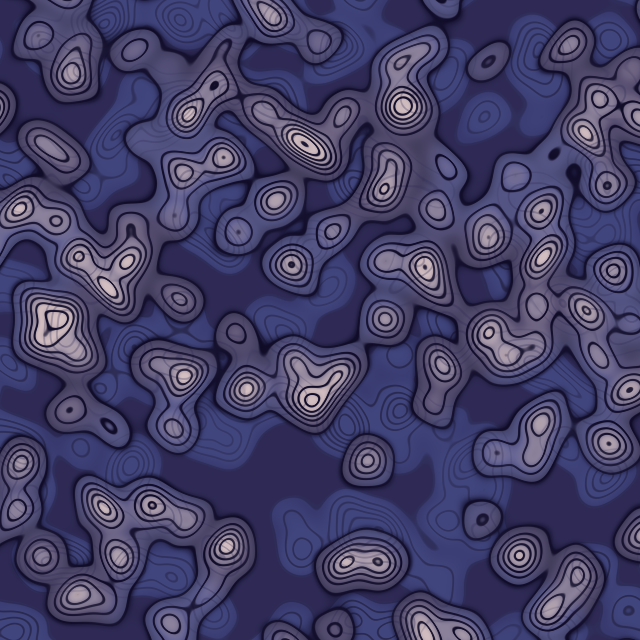
This texture is drawn by a WebGL 1 fragment shader. Its source:

```glsl
precision highp float;

uniform vec2 u_resolution;

#define CELLS 12.5          // blob cells across the canvas
#define FRONT_DENSITY 0.66  // share of cells holding a front blob
#define BACK_DENSITY 0.84
#define SHORE 0.15          // height of the outermost contour
#define STEP 0.20           // height between contours
#define LINE_WIDTH 0.016    // half width, in cells
#define LINE_SOFT 0.017
#define HALO_WIDTH 0.19
#define WARP 0.12
#define JITTER 0.80

const vec3 INK = vec3(0.06, 0.045, 0.155);
const vec3 INDIGO = vec3(0.18, 0.165, 0.335);
const vec3 BLUE_LOW = vec3(0.215, 0.22, 0.425);
const vec3 BLUE_HIGH = vec3(0.25, 0.27, 0.49);
const vec3 MAUVE = vec3(0.34, 0.305, 0.42);
const vec3 SLATE = vec3(0.35, 0.35, 0.53);
const vec3 LILAC = vec3(0.56, 0.52, 0.62);
const vec3 PEAK = vec3(0.84, 0.76, 0.77);

vec3 hash3(vec2 cell) {
  vec3 q = fract(cell.xyx * vec3(0.1031, 0.1030, 0.0973));
  q += dot(q, q.yxz + 33.33);
  return fract((q.xxy + q.yzz) * q.zyx);
}

// Smooth layered sines, roughly 0 to 1
float patches(vec2 p) {
  float s = sin(p.x * 1.3 + 1.7 * sin(p.y * 0.9)) + sin(p.y * 1.7 + 1.4 * sin(p.x * 1.1 + 2.0));
  return 0.5 + 0.25 * s;
}

vec2 warp(vec2 p) {
  p += WARP * sin(p.yx * 1.9 + vec2(0.7, 2.9));
  return p + 0.45 * WARP * sin(p.yx * 4.7 + vec2(4.1, 1.3));
}

// Cellular hills, each a wide skirt plus a steep peak: height in x, slope in y
vec2 hills(vec2 p, float density, float seed) {
  vec2 base = floor(p);
  float height = 0.0;
  vec2 gradient = vec2(0.0);
  for (int j = -1; j <= 1; j++) {
    for (int i = -1; i <= 1; i++) {
      vec2 cell = base + vec2(float(i), float(j));
      vec3 rnd = hash3(cell + seed);
      float pick = hash3(cell + seed + 71.0).x;
      vec2 d = p - cell - mix(vec2(0.5), rnd.xy, JITTER);
      float b = max(1.0 - dot(d, d), 0.0);
      float skirt = b * b * b;
      float peak = skirt * skirt * skirt;
      float size = step(pick, density) * mix(0.3, 1.08, rnd.z);
      height += size * (0.42 * skirt + 0.58 * peak);
      gradient -= size * d * (2.52 * b * b + 10.44 * peak / max(b, 0.01));
    }
  }
  return vec2(height, length(gradient));
}

// Distance in cells to the nearest contour; flat ground widens it
float contourDistance(vec2 hill) {
  float level = (hill.x - SHORE) / STEP;
  float nearest = max(floor(level + 0.5), 0.0);
  return abs(level - nearest) * STEP / max(hill.y, 0.8);
}

float stroke(float dist, float width) {
  return 1.0 - smoothstep(width - LINE_SOFT * 0.5, width + LINE_SOFT, dist);
}

float shoreDistance(vec2 hill) {
  return (hill.x - SHORE) / max(hill.y, 0.6);
}

void main() {
  vec2 p = gl_FragCoord.xy / u_resolution.y * CELLS;
  vec2 front = hills(warp(p + 3.0), FRONT_DENSITY, 17.0);
  vec2 back = hills(warp(p * 0.97 + 21.0), BACK_DENSITY, 143.0);
  float tint = patches(p * 0.8);
  float grain = patches(p * 2.4 + 5.0);

  // Flat ground and blue hills behind
  float backCover = smoothstep(-0.04, 0.04, shoreDistance(back));
  vec3 blue = mix(BLUE_LOW, BLUE_HIGH, smoothstep(0.1, 0.55, back.x + 0.2 * grain));
  vec3 color = mix(INDIGO, blue, backCover);
  float ghost = stroke(contourDistance(back), LINE_WIDTH * 0.8) * backCover;
  color = mix(color, INDIGO * 0.75, ghost * mix(0.35, 0.75, tint));

  // Soft patchy shadow around the front hills
  float shore = shoreDistance(front);
  float halo = 1.0 - smoothstep(0.0, HALO_WIDTH, -shore);
  color = mix(color, INK, halo * halo * mix(0.15, 0.8, grain));

  // Front hills, paler towards the tops
  vec3 slope = mix(SLATE, MAUVE, smoothstep(0.3, 0.7, tint));
  vec3 hillColor = mix(slope * 0.88, slope * 1.1, smoothstep(SHORE, 0.38, front.x));
  hillColor = mix(hillColor, LILAC, smoothstep(0.34, 0.7, front.x));
  hillColor = mix(hillColor, PEAK, smoothstep(0.68, 1.08, front.x));
  hillColor = mix(hillColor, blue, 0.2 * (1.0 - smoothstep(0.2, 0.5, front.x)));
  hillColor = mix(hillColor, INDIGO, ghost * 0.28);
  color = mix(color, hillColor, smoothstep(-0.03, 0.03, shore));

  // Inked contours with a faint smoky edge
  float dist = contourDistance(front);
  float inside = smoothstep(-0.1, -0.02, shore);
  color = mix(color, INK, 0.2 * exp(-dist / 0.045) * inside);
  color = mix(color, INK, stroke(dist, LINE_WIDTH) * inside * mix(0.75, 1.0, grain));

  gl_FragColor = vec4(color, 1.0);
}
```
